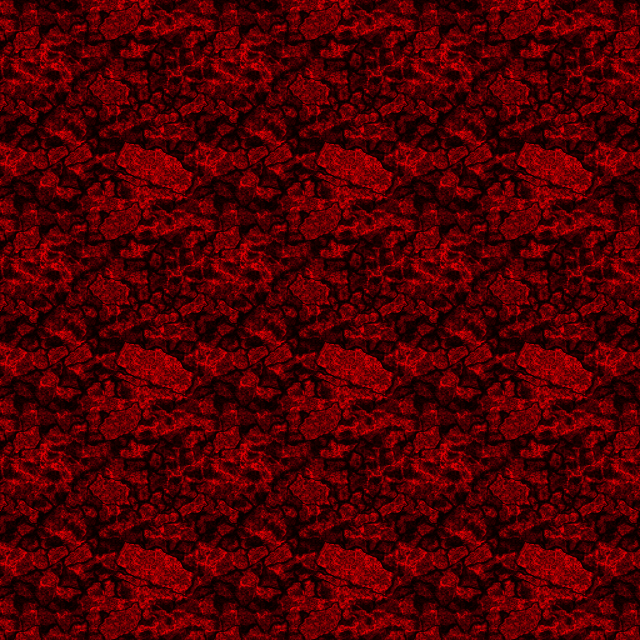
This pattern is drawn by a Shadertoy shader. Its source:

```glsl
// Tiled wall of cracked red rock: dark rubble, glowing seams and larger pale slabs.
#define REPEATS 3.2
#define RUBBLE vec2(10.0, 14.0)
#define WARP 0.030
#define SEAM_WIDTH 0.0065
#define CRACK_WIDTH 0.015
#define SEAM_GLOW 0.30
#define SLAB_TONE 0.39
#define GRAIN_CELLS 160.0
#define GRAIN 1.1
#define GAIN 1.02
#define SLABS 10

// Slab centre (xy) and half size (zw), in tile units.
const vec4 slabBox[SLABS] = vec4[SLABS](
    vec4(0.775, 0.365, 0.185, 0.082), vec4(0.60, 0.085, 0.110, 0.068),
    vec4(0.56, 0.750, 0.095, 0.060), vec4(0.125, 0.00, 0.072, 0.040),
    vec4(0.285, 0.425, 0.060, 0.035), vec4(0.39, 0.415, 0.070, 0.035),
    vec4(0.83, 0.605, 0.060, 0.022), vec4(0.96, 0.665, 0.065, 0.038),
    vec4(0.66, 0.305, 0.075, 0.018), vec4(0.14, 0.645, 0.065, 0.035));
const float slabTilt[SLABS] = float[SLABS](
    -0.28, 0.30, -0.25, 0.28, 0.30, 0.40, 0.08, 0.45, -0.28, -0.35);

float hash(vec2 p) {
    return fract(sin(dot(p, vec2(127.1, 311.7))) * 43758.5453);
}

// Value noise that repeats once per tile.
float noise(vec2 p, vec2 cells) {
    p *= cells;
    vec2 i = floor(p), f = fract(p);
    f = f * f * (3.0 - 2.0 * f);
    vec2 a = mod(i, cells), b = mod(i + 1.0, cells);
    return mix(mix(hash(a), hash(vec2(b.x, a.y)), f.x),
               mix(hash(vec2(a.x, b.y)), hash(b), f.x), f.y);
}

// Offset from p to the seed of a rubble cell, in tile units.
vec2 seedOffset(vec2 p, vec2 cell) {
    vec2 id = mod(cell, RUBBLE);
    vec2 jitter = vec2(hash(id + 3.7), hash(id + 19.3));
    return (cell + 0.04 + 0.92 * jitter) / RUBBLE - p;
}

// Rubble stones: x = distance to the border, y = random value per stone.
vec2 rubble(vec2 p) {
    vec2 base = floor(p * RUBBLE), nearest = vec2(0.0), owner = base;
    float best = 9.0, border = 9.0;
    for (int j = -1; j <= 1; j++)
    for (int i = -1; i <= 1; i++) {
        vec2 cell = base + vec2(i, j), r = seedOffset(p, cell);
        if (dot(r, r) < best) { best = dot(r, r); nearest = r; owner = cell; }
    }
    for (int j = -2; j <= 2; j++)
    for (int i = -2; i <= 2; i++) {
        vec2 r = seedOffset(p, owner + vec2(i, j)), gap = r - nearest;
        if (dot(gap, gap) > 1e-6)
            border = min(border, dot(0.5 * (r + nearest), normalize(gap)));
    }
    return vec2(border, hash(mod(owner, RUBBLE) + 7.1));
}

// Depth inside a tilted slab with two chipped corners; negative outside.
float slabDepth(vec2 p, vec4 box, float tilt) {
    vec2 d = p - box.xy;
    d -= round(d);
    float c = cos(tilt), s = sin(tilt);
    vec2 q = vec2(c * d.x + s * d.y, c * d.y - s * d.x) / box.zw;
    float chip = abs(q.x - sign(tilt) * q.y) * 0.78;
    return (1.0 - max(max(abs(q.x), abs(q.y)), chip)) * box.w;
}

void mainImage(out vec4 fragColor, in vec2 fragCoord) {
    vec2 p = fract(fragCoord / iResolution.xy * REPEATS);

    // Ragged outlines and surface mottling
    vec2 wobble = vec2(noise(p, vec2(17.0, 21.0)), noise(p + 0.37, vec2(19.0, 23.0))) - 0.5;
    vec2 fine = vec2(noise(p, vec2(47.0)), noise(p + 0.61, vec2(53.0))) - 0.5;
    vec2 w = p + WARP * (wobble + 0.5 * fine);
    float mottle = 0.45 * noise(p, vec2(37.0, 43.0)) + 0.55 * noise(p + 0.23, vec2(83.0));
    float hollows = smoothstep(0.22, 0.50, noise(w + 0.11, vec2(19.0, 29.0)));

    // Rubble with black cracks or glowing seams
    vec2 stone = rubble(w);
    float seamMask = smoothstep(0.40, 0.62, noise(p + 0.53, vec2(13.0, 17.0)));
    float tone = mix(0.19, 0.46, stone.y) * (0.4 + 1.2 * mottle);
    tone *= mix(0.22, 1.0, hollows);
    float crack = smoothstep(0.002, CRACK_WIDTH, stone.x);
    tone *= mix(0.08 + 0.92 * crack, 1.0, seamMask);
    float seam = exp(-pow(stone.x / SEAM_WIDTH, 2.0));
    tone += SEAM_GLOW * seam * seamMask * (0.4 + 1.2 * mottle);

    // Larger slabs, each with a dark gap and a lit rim
    for (int i = 0; i < SLABS; i++) {
        float depth = slabDepth(w, slabBox[i], slabTilt[i]);
        float face = SLAB_TONE * (0.5 + mottle) * (i == 0 ? 1.22 : 0.95);
        face += 0.12 * exp(-pow((depth - 0.005) / 0.005, 2.0));
        tone *= 1.0 - 0.8 * smoothstep(-0.012, -0.003, depth);
        tone = mix(tone, face, smoothstep(-0.003, 0.004, depth));
    }

    // Fine grain and red tint
    float grain = noise(p + 0.003, vec2(GRAIN_CELLS)) - 0.5;
    float red = GAIN * tone * (1.0 + GRAIN * grain) + 0.08 * grain + 0.03;
    red = clamp(red, 0.02, 0.85);
    fragColor = vec4(red, 0.0, 0.012 * smoothstep(0.08, 0.25, red), 1.0);
}
```
